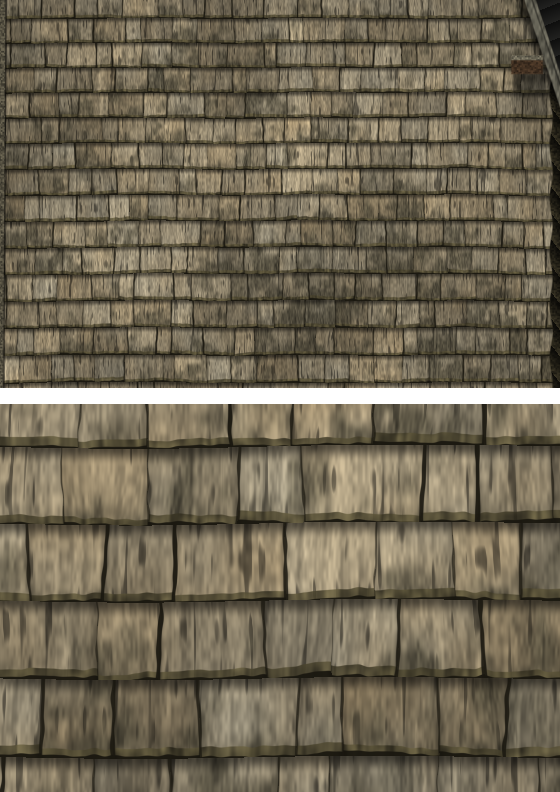
Top: the whole. Bottom: its middle third, enlarged.
A Shadertoy shader for this texture:

```glsl
// Weathered wooden shingle cladding in fifteen uneven courses, with a wall strip and a metal verge.

float hash(vec2 p) { return fract(sin(dot(p, vec2(127.1, 311.7))) * 43758.5453); }

float noise(vec2 p) {
    vec2 i = floor(p), f = fract(p);
    f = f * f * (3.0 - 2.0 * f);
    return mix(mix(hash(i), hash(i + vec2(1, 0)), f.x),
               mix(hash(i + vec2(0, 1)), hash(i + vec2(1, 1)), f.x), f.y);
}

// Smoothed step: 0 below zero, 1 above, about two pixels wide.
float edge(float d, float px) { return smoothstep(-px, px, d); }

// Jittered joint between two neighbouring shingles of a course.
float joint(float i, float row) { return i + 0.64 * (hash(vec2(i, row)) - 0.5); }

vec3 shingles(vec2 p, float px) {
    // Courses grow slightly taller downwards and sag a little.
    float course = (sqrt(0.00402 + 0.001056 * (p.y - 0.047)) - 0.0634) / 0.000528 + 1.0;
    course += 0.1 * (noise(p * vec2(5.0, 3.0)) - 0.5);
    float row = floor(course), f = fract(course);

    // Find the shingle between two joints; joints lean and wobble.
    float x = p.x / 0.071 + 7.0 * hash(vec2(row, 3.7));
    x += 0.05 * (f - 0.5) * sin(x * 2.3 + row) + 0.03 * (noise(p * vec2(25.0, 70.0)) - 0.5);
    float i = floor(x);
    if (x < joint(i, row)) i -= 1.0;
    else if (x >= joint(i + 1.0, row)) i += 1.0;
    float left = joint(i, row), right = joint(i + 1.0, row);
    float u = (x - left) / (right - left);
    vec2 id = vec2(i, row);
    float shade = hash(id + 17.3), tint = hash(id + 41.9), tilt = hash(id + 73.1);

    // Vertical grain, fine fibres, cracks and pale streaks.
    vec2 g = p + vec2(shade, tint) * 3.0;
    g.x += 0.006 * noise(g * vec2(20.0, 14.0));
    float grain = noise(g * vec2(250.0, 14.0));
    float fibre = noise(g * vec2(480.0, 110.0));
    float tone = (0.51 + 0.14 * (shade - 0.5)) * (0.74 + 0.28 * grain + 0.26 * fibre);
    tone *= 1.0 - 0.4 * smoothstep(0.74, 0.9, noise(g * vec2(260.0, 26.0) + 9.0));
    tone += 0.07 * smoothstep(0.65, 0.9, noise(g * vec2(200.0, 30.0) + 31.0));
    tone += 0.1 * smoothstep(0.9, 1.0, tilt);
    float bare = 0.5 * tint + 0.5 * noise(g * vec2(24.0, 18.0) + 5.0);
    vec3 col = tone * mix(vec3(1.04, 0.92, 0.71), vec3(1.0, 0.95, 0.82), bare);

    // Dark blotches gather towards the lower end, across neighbouring shingles too.
    float blotch = 0.6 * noise(g * vec2(32.0, 26.0)) + 0.4 * noise(g * vec2(90.0, 60.0));
    float damp = 0.6 * blotch + 0.22 * f + 0.2 * tilt + 0.3 * (noise(p * 9.0) - 0.5);
    vec3 soot = vec3(0.25, 0.235, 0.185) * (0.6 + 0.5 * fibre + 0.4 * grain);
    col = mix(col, soot, 0.72 * smoothstep(0.45, 0.78, damp));
    col *= 0.87 + 0.3 * noise(p * 5.0);

    // Shade under the course above, ragged mossy butt end and cast shadow.
    float soft = px / 0.068;
    float butt = 0.95 + 0.04 * shade + 0.07 * (tilt - 0.5) * (2.0 * u - 1.0);
    butt += 0.04 * (noise(p * vec2(110.0, 9.0)) - 0.5);
    col *= mix(0.5, 1.0, smoothstep(0.0, 0.22, f));
    vec3 moss = vec3(0.3, 0.275, 0.185) * (0.4 + 0.6 * grain + 0.6 * noise(g * vec2(150.0, 120.0)));
    float thick = 0.1 + 0.05 * (tint - 0.5);
    col = mix(col, moss, 0.85 * edge(f - butt + thick, soft));
    vec3 shadow = vec3(0.1, 0.09, 0.06);
    col = mix(col, shadow, 0.95 * edge(f - butt, soft));

    // Fine joints: each has its own width and depth, with gaps along its length.
    float side = min(u, 1.0 - u) * (right - left) * 0.071;
    float near = u < 0.5 ? i : i + 1.0;
    float which = hash(vec2(near, row) + 5.0);
    float gap = 0.0003 + 0.0015 * which + 0.0012 * (noise(p * vec2(40.0, 75.0)) - 0.4);
    col *= 0.85 + 0.15 * smoothstep(0.0, 0.006, side);
    return mix(col, shadow, (0.55 + 0.4 * which) * (1.0 - edge(side - gap, px)));
}

void mainImage(out vec4 fragColor, in vec2 fragCoord) {
    // Unit is the canvas height; y runs down from the top edge.
    float px = 1.0 / iResolution.y;
    vec2 p = vec2(fragCoord.x, iResolution.y - fragCoord.y) * px;
    p.x *= 1.447 * iResolution.y / iResolution.x;
    vec3 col = shingles(p, 0.8 * px);
    float speck = noise(p * 240.0);

    // Rough wall strip on the left.
    float wall = 0.015 - 0.006 * p.y;
    col = mix(col, vec3(0.34, 0.32, 0.26) * (0.6 + 0.7 * speck), 1.0 - edge(p.x - wall, px));
    col *= 1.0 - 0.55 * smoothstep(0.004, 0.0, abs(p.x - wall - 0.001));

    // Shaded return with slanting courses on the right.
    float slant = fract((p.y - 1.3 * (p.x - 1.42)) / 0.068);
    vec3 returnSide = vec3(0.22, 0.2, 0.14) * (0.25 + 0.75 * slant) * (0.5 + 0.7 * speck);
    float corner = 1.424 + 0.004 * sin(p.y * 46.0);
    col = mix(col, returnSide, edge(p.x - corner, px));

    // Shadow beside the sloping verge, then the dark roof beyond it.
    float verge = (p.x - 1.355 - 0.333 * p.y) * 0.949;
    col *= 1.0 - 0.65 * smoothstep(-0.03, 0.0, verge) * smoothstep(0.34, 0.2, p.y);
    float tile = fract((p.y + 0.4 * p.x) / 0.045);
    vec3 roof = vec3(0.11, 0.11, 0.105) * (0.5 + 0.7 * tile);
    col = mix(col, roof, edge(verge - 0.028, px));
    vec3 metal = vec3(0.4, 0.39, 0.34) * (0.65 + 0.55 * noise(p * vec2(190.0, 70.0)));
    metal *= 0.65 + 0.35 * smoothstep(0.0, 0.004, abs(verge - 0.019));
    col = mix(col, metal, edge(verge, px) * edge(0.028 - verge, px));

    // Small bracket block: pale top, rusty front, shadow below.
    vec2 b = abs(p - vec2(1.362, 0.167)) - vec2(0.041, 0.024);
    float under = smoothstep(0.12, 0.0, p.y - 0.19) * step(0.19, p.y);
    col *= 1.0 - 0.5 * under * edge(0.041 - abs(p.x - 1.367), 0.006);
    vec3 block = mix(vec3(0.46, 0.44, 0.37), vec3(0.27, 0.2, 0.14), edge(p.y - 0.155, px));
    col = mix(col, block * (0.6 + 0.65 * speck), 1.0 - edge(max(b.x, b.y), px));

    fragColor = vec4(clamp(col, 0.0, 1.0), 1.0);
}
```
